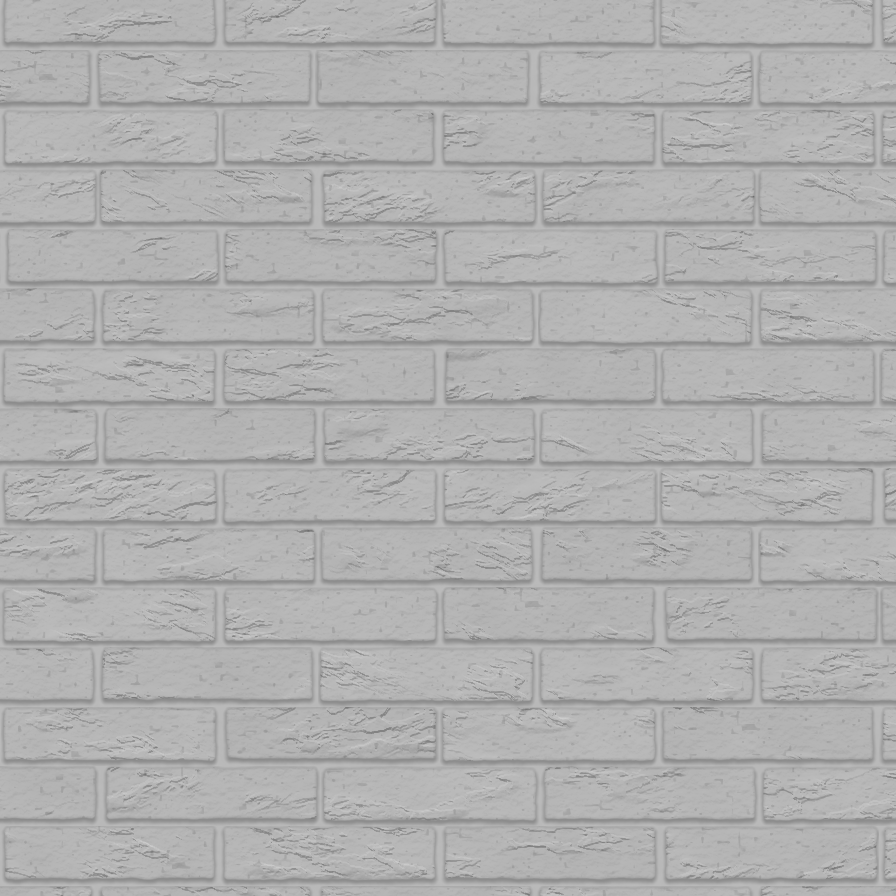
A Shadertoy shader for this texture:

```glsl
#define PITCH vec2(0.2452, 0.06667)
#define BRICK_HALF vec2(0.1172, 0.0287)
#define ODD_ROW_SHIFT 0.445
#define POSITION_JITTER vec2(0.0045, 0.0018)
#define CORNER 0.004
#define EDGE_WOBBLE 0.004
#define LEDGE_DEPTH 0.6
#define GRAIN_DEPTH 0.5
#define LIGHT_STEP vec2(-0.0006, 0.002)
#define FACE_COLOR vec3(0.712)
#define MORTAR_COLOR vec3(0.725)
#define SHADOW_COLOR vec3(0.55)

float hash(vec2 p) {
    vec3 q = fract(p.xyx * 0.1031);
    q += dot(q, q.yzx + 33.33);
    return fract((q.x + q.y) * q.z);
}

float noise(vec2 p) {
    vec2 i = floor(p), f = fract(p);
    f = f * f * (3.0 - 2.0 * f);
    return mix(mix(hash(i), hash(i + vec2(1, 0)), f.x),
               mix(hash(i + vec2(0, 1)), hash(i + vec2(1, 1)), f.x), f.y);
}

float fbm(vec2 p) {
    float sum = 0.0, amp = 0.5;
    for (int i = 0; i < 4; i++) {
        sum += amp * noise(p);
        p = mat2(1.6, 1.2, -1.2, 1.6) * p + 17.3;
        amp *= 0.5;
    }
    return sum;
}

float roundedBox(vec2 p, vec2 halfSize, float radius) {
    vec2 d = abs(p) - halfSize + radius;
    return length(max(d, 0.0)) + min(max(d.x, d.y), 0.0) - radius;
}

// Height of the brick face: patches of torn, slanted ledges over fine grain
float relief(vec2 p, vec2 seed) {
    float tilt = (seed.x - 0.4) * 0.7;
    vec2 s = vec2(p.x, p.y + tilt * p.x) * vec2(26.0, 72.0) + seed * 80.0;
    float n = fbm(s + 1.4 * (fbm(s * 1.7 + 9.0) - 0.47));
    float ledges = smoothstep(0.42, 0.47, n) + smoothstep(0.54, 0.59, n);
    float torn = smoothstep(0.4, 0.7, noise(p * vec2(17.0, 34.0) + seed.yx * 60.0));
    float grain = fbm(p * vec2(130.0, 190.0) + seed * 90.0);
    return LEDGE_DEPTH * ledges * torn + GRAIN_DEPTH * grain;
}

void mainImage(out vec4 fragColor, in vec2 fragCoord) {
    vec2 uv = fragCoord / iResolution.y;
    float pixel = 1.0 / iResolution.y;

    // Running bond: each cell holds one brick with its gap mostly below
    vec2 q = uv / PITCH - vec2(0.0, 0.17);
    float row = floor(q.y);
    q.x -= ODD_ROW_SHIFT * mod(row, 2.0) + 0.03 * (hash(vec2(row, 7.0)) - 0.5);
    vec2 cell = floor(q) + 20.0;
    vec2 seed = vec2(hash(cell), hash(cell + 51.7));
    vec2 p = (fract(q) - vec2(0.5, 0.55)) * PITCH;
    p += (seed - 0.5) * POSITION_JITTER;

    // Uneven brick outline
    float wobble = (fbm(uv * 55.0) - 0.47) * EDGE_WOBBLE;
    vec2 halfSize = BRICK_HALF + vec2(0.0015, 0.0008) * (seed.yx - 0.5);
    float dist = roundedBox(p, halfSize, CORNER) + wobble;
    float inside = 1.0 - smoothstep(-pixel, pixel, dist);

    // Mortar with contact darkening and the shadow thrown downward
    float shadowDist = roundedBox(p + vec2(0.0, 0.0035), halfSize, CORNER) + wobble;
    float shadow = 1.0 - smoothstep(-0.0025, 0.005, shadowDist);
    float contact = 1.0 - smoothstep(0.0, 0.003, dist);
    vec3 mortar = MORTAR_COLOR + 0.02 * (fbm(uv * 140.0) - 0.47);
    mortar = mix(mortar, SHADOW_COLOR, max(shadow, 0.3 * contact));

    // Face lit from above: slopes facing down darken more than others brighten
    float slope = relief(p, seed) - relief(p + LIGHT_STEP, seed);
    float shade = 0.06 * max(slope, 0.0) + 0.24 * max(min(slope, 0.0), -0.8);
    float pits = smoothstep(0.82, 0.96, noise(p * vec2(170.0, 210.0) + seed * 70.0));
    float rim = smoothstep(-0.0035, 0.0, dist);
    vec3 face = FACE_COLOR + 0.016 * (seed.y - 0.5) + shade;
    face += 0.03 * (fbm(uv * 24.0) - 0.47) - 0.07 * pits - 0.05 * rim;

    fragColor = vec4(mix(mortar, face, inside), 1.0);
}
```
